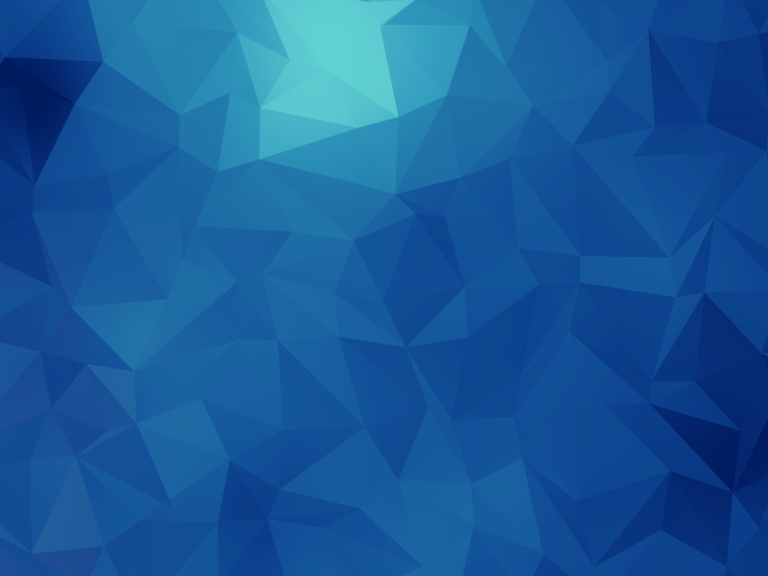
Give the GLSL for this background, as a WebGL 2 fragment shader.

```glsl
#version 300 es
precision highp float;

uniform vec2 u_resolution;
out vec4 fragColor;

// Mesh shape and facet variation
const float CELL = 0.108;
const float JITTER = 0.86;
const float FACET_CONTRAST = 0.85;
const float FACET_TILT = 4.0;
const float FACET_FLATNESS = 0.65;

// Base tone from left to right, and the large upper glow
const float LEFT_TONE = 2.1;
const float RIGHT_TONE = 0.95;
const vec2 HALO_CENTER = vec2(0.61, 0.92);
const vec2 HALO_RADIUS = vec2(0.43, 0.24);
const float HALO_GAIN = 2.5;
const vec2 CORE_CENTER = vec2(0.57, 0.93);
const vec2 CORE_RADIUS = vec2(0.14, 0.19);
const float CORE_GAIN = 2.2;
const vec3 EDGE_WARMTH = vec3(0.055, 0.0, -0.01);

// Soft spots: center x, center y, radius, tone change
const vec4 LIGHTS[7] = vec4[7](
  vec4(0.21, 0.99, 0.10, 1.1), vec4(0.42, 0.53, 0.22, 0.9),
  vec4(0.33, 0.27, 0.10, 0.9), vec4(0.24, 0.41, 0.06, 0.7),
  vec4(0.75, 0.04, 0.09, 1.2), vec4(0.87, 0.15, 0.08, 0.8),
  vec4(1.10, 0.56, 0.17, 0.9));
const vec4 SHADES[7] = vec4[7](
  vec4(0.06, 0.83, 0.10, -2.7), vec4(0.02, 0.97, 0.09, -1.2),
  vec4(0.03, 0.60, 0.13, -0.9), vec4(0.05, 0.36, 0.08, -0.6),
  vec4(0.46, 0.10, 0.10, -1.0), vec4(1.29, 0.25, 0.14, -0.5),
  vec4(0.74, 0.59, 0.07, -0.4));

// Dark navy to pale turquoise
const vec3 RAMP[8] = vec3[8](
  vec3(0.00, 0.10, 0.37), vec3(0.04, 0.23, 0.53),
  vec3(0.07, 0.32, 0.60), vec3(0.11, 0.41, 0.64),
  vec3(0.14, 0.50, 0.68), vec3(0.20, 0.62, 0.75),
  vec3(0.33, 0.76, 0.80), vec3(0.40, 0.85, 0.84));

vec2 hash2(vec2 p) {
  vec3 q = fract(p.xyx * vec3(0.1031, 0.1030, 0.0973));
  q += dot(q, q.yzx + 33.33);
  return fract((q.xx + q.yz) * q.zy);
}

float spot(vec2 p, vec4 s) {
  vec2 d = (p - s.xy) / s.z;
  return s.w * exp(-dot(d, d));
}

// Smooth brightness field sampled by the facets
float toneAt(vec2 p) {
  float tone = mix(LEFT_TONE, RIGHT_TONE, smoothstep(0.55, 1.33, p.x));
  float halo = length((p - HALO_CENTER) / HALO_RADIUS);
  vec2 core = (p - CORE_CENTER) / CORE_RADIUS;
  tone += HALO_GAIN * exp(-halo * halo * halo);
  tone += CORE_GAIN * exp(-dot(core, core));
  for (int i = 0; i < 7; i++) tone += spot(p, LIGHTS[i]) + spot(p, SHADES[i]);
  return tone;
}

vec3 ramp(float tone) {
  float t = clamp(tone, 0.0, 6.999);
  int i = int(t);
  return mix(RAMP[i], RAMP[i + 1], fract(t));
}

vec2 vertexAt(vec2 id) {
  return (id + 0.5 + JITTER * (hash2(id + 71.0) - 0.5)) * CELL;
}

float cross2(vec2 a, vec2 b) { return a.x * b.y - a.y * b.x; }

float edgeDistance(vec2 p, vec2 a, vec2 b) {
  return cross2(normalize(b - a), p - a);
}

// Color in rgb, antialiased coverage in alpha, both premultiplied
vec4 facet(vec2 p, float localTone, vec2 a, vec2 b, vec2 c, float pixel) {
  float side = sign(cross2(b - a, c - a));
  float inside = min(side * edgeDistance(p, a, b),
                 min(side * edgeDistance(p, b, c), side * edgeDistance(p, c, a)));
  float cover = smoothstep(-pixel, pixel, inside);
  if (cover <= 0.0) return vec4(0.0);
  vec2 center = (a + b + c) / 3.0;
  vec2 seed = hash2(floor(center * 900.0));
  vec2 tilt = hash2(floor(center * 700.0) + 19.0) - 0.5;
  float tone = mix(localTone, toneAt(center), FACET_FLATNESS);
  tone += FACET_CONTRAST * (seed.x - 0.5) + FACET_TILT * dot(tilt, p - center);
  vec3 color = ramp(tone);
  color += EDGE_WARMTH * seed.y * (1.0 - smoothstep(0.05, 0.4, p.x))
         * (1.0 - smoothstep(0.4, 0.7, p.y));
  return vec4(color, 1.0) * cover;
}

void main() {
  vec2 p = gl_FragCoord.xy / u_resolution.y;
  float pixel = 0.7 / u_resolution.y;
  float localTone = toneAt(p);
  vec2 home = floor(p / CELL - 0.5);
  vec4 sum = vec4(0.0);
  // Split each nearby warped cell along a random diagonal
  for (int y = -1; y <= 1; y++) for (int x = -1; x <= 1; x++) {
    vec2 id = home + vec2(x, y);
    vec2 a = vertexAt(id), b = vertexAt(id + vec2(1, 0));
    vec2 c = vertexAt(id + 1.0), d = vertexAt(id + vec2(0, 1));
    bool flip = hash2(id + 137.0).x > 0.5;
    sum += flip ? facet(p, localTone, b, c, d, pixel) : facet(p, localTone, a, b, c, pixel);
    sum += flip ? facet(p, localTone, b, d, a, pixel) : facet(p, localTone, a, c, d, pixel);
  }
  vec3 color = sum.a > 0.001 ? sum.rgb / sum.a : ramp(localTone);
  fragColor = vec4(color, 1.0);
}
```
